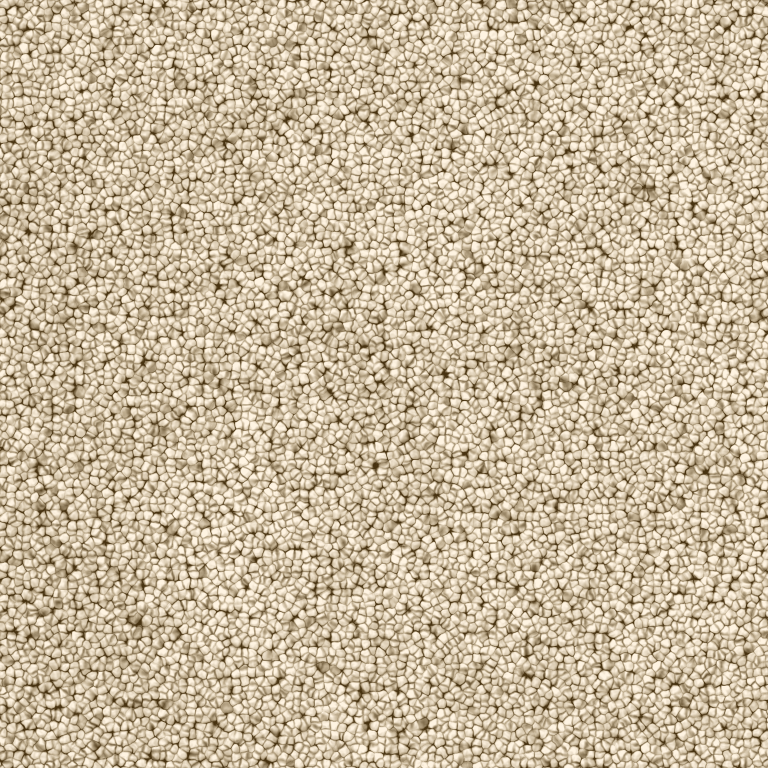
A Shadertoy shader for this texture:

```glsl
// Beige cut-pile carpet: small rounded yarn tufts packed at random.
// Domes of uneven height overlap, the tallest one showing at each point; creases
// of uneven strength and low spots between them fall into shadow.

vec2 hash2(vec2 p) {
    vec3 q = fract(p.xyx * vec3(0.1031, 0.1030, 0.0973));
    q += dot(q, q.yzx + 33.33);
    return fract((q.xx + q.yz) * q.zy);
}

float gradientDot(vec2 cell, vec2 local, vec2 corner) {
    float angle = 6.2832 * hash2(cell + corner).x;
    return dot(vec2(cos(angle), sin(angle)), local - corner);
}

// Gradient noise, roughly -0.7 to 0.7
float gradientNoise(vec2 p) {
    vec2 cell = floor(p), f = fract(p);
    vec2 u = f * f * f * (f * (f * 6.0 - 15.0) + 10.0);
    float low = mix(gradientDot(cell, f, vec2(0, 0)), gradientDot(cell, f, vec2(1, 0)), u.x);
    float high = mix(gradientDot(cell, f, vec2(0, 1)), gradientDot(cell, f, vec2(1, 1)), u.x);
    return mix(low, high, u.y);
}

// Brightness of the pile at a point of the canvas
float carpetTone(vec2 uv) {
    vec2 p = uv * 102.0 + 40.0;
    p += 0.3 * vec2(gradientNoise(p * 1.1), gradientNoise(p * 1.1 + 57.0));

    // Tallest and second tallest dome
    vec2 cell = floor(p), toTuft = vec2(0.0), tuftRandom = vec2(0.0);
    float top = -9.0, below = -9.0;
    for (int y = -1; y <= 1; y++)
    for (int x = -1; x <= 1; x++) {
        vec2 id = cell + vec2(x, y);
        vec2 offset = id + 0.5 + 0.95 * (hash2(id) - 0.5) - p;
        vec2 random = hash2(id + 211.0);
        float height = 0.2 * random.y - dot(offset, offset);
        if (height > top) {
            below = top;
            top = height;
            toTuft = offset;
            tuftRandom = random;
        } else {
            below = max(below, height);
        }
    }

    // Creases fade in and out; low spots sink into darker pits
    float crease = 1.0 - smoothstep(0.0, 0.4, top - below);
    float strength = max(0.15, 1.0 + 1.6 * gradientNoise(p * 0.85 + 19.0));
    float tone = 0.94 + 0.25 * top - 0.25 * crease * strength;
    tone -= 0.20 * strength * smoothstep(0.22, 0.55, -top);

    // Light from the upper left, and yarns of slightly different shade
    tone += 0.16 * dot(toTuft, vec2(0.5, -0.8));
    tone += 0.10 * (tuftRandom.x - 0.5);

    // Fibres, clumps and broad shading
    tone += 0.12 * gradientNoise(p * 2.3);
    tone += 0.04 * gradientNoise(uv * 26.0 + 7.0);
    tone += 0.04 * gradientNoise(uv * 5.0 + 3.0);
    return tone - 0.025 * (1.0 - smoothstep(0.0, 0.5, uv.x));
}

vec3 yarnColour(float tone) {
    vec3 shadow = vec3(0.41, 0.33, 0.20);
    vec3 sand = vec3(0.75, 0.68, 0.56);
    vec3 cream = vec3(0.95, 0.90, 0.82);
    tone = clamp(tone, 0.28, 1.0);
    return tone < 0.75 ? mix(shadow, sand, (tone - 0.41) / 0.34)
                       : mix(sand, cream, (tone - 0.75) / 0.20);
}

void mainImage(out vec4 fragColor, in vec2 fragCoord) {
    // Four samples per pixel smooth the tuft edges
    vec3 colour = vec3(0.0);
    for (int i = 0; i < 4; i++) {
        vec2 shift = vec2(i % 2, i / 2) * 0.5 - 0.25;
        colour += 0.25 * yarnColour(carpetTone((fragCoord + shift) / iResolution.y));
    }
    fragColor = vec4(colour, 1.0);
}
```
